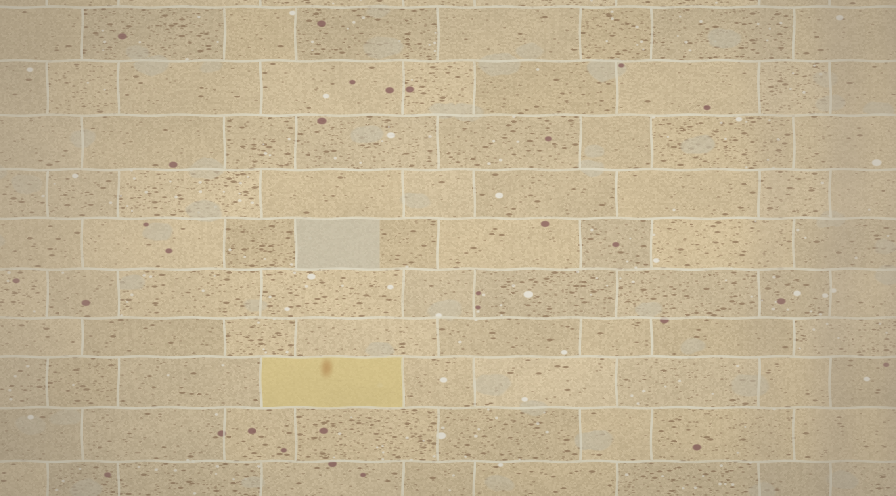
Reproduce this texture procedurally as a WebGL 1 fragment shader.

```glsl
precision highp float;
// Weathered sandstone ashlar wall: long and short blocks, pale joints, pits, pebbles and mortar repairs.
uniform vec2 u_resolution;

// One unit is the length of a short block.
const vec2 WALL_SIZE = vec2(12.59, 7.02);
const float JOINT_HALF_WIDTH = 0.017;

const vec3 SANDSTONE = vec3(0.795, 0.728, 0.598);
const vec3 YELLOW_STONE = vec3(0.805, 0.735, 0.525);
const vec3 REPAIR = vec3(0.775, 0.743, 0.655);
const vec3 JOINT = vec3(0.865, 0.845, 0.765);
const vec3 PIT = vec3(0.50, 0.39, 0.29);
const vec3 RUST = vec3(0.66, 0.47, 0.27);
const vec3 WHITE_PEBBLE = vec3(0.90, 0.89, 0.85);
const vec3 PLUM_PEBBLE = vec3(0.55, 0.40, 0.38);
const vec3 GREY_STAIN = vec3(0.68, 0.625, 0.555);

float hash(vec2 p) {
  return fract(sin(dot(p, vec2(127.1, 311.7))) * 43758.55);
}

// Cellular noise: distance to the nearest seed, and that seed's random value.
vec2 cells(vec2 p) {
  vec2 base = floor(p);
  vec2 nearest = vec2(9.0, 0.0);
  for (int j = -1; j <= 1; j++) {
    for (int i = -1; i <= 1; i++) {
      vec2 cell = base + vec2(float(i), float(j));
      vec2 seed = cell + 0.15 + 0.7 * vec2(hash(cell), hash(cell + 41.3));
      float d = length(p - seed);
      if (d < nearest.x) nearest = vec2(d, hash(cell + 17.9));
    }
  }
  return nearest;
}

// Smooth cloudiness from layered, bent sines, about -1 to 1.
float clouds(vec2 p) {
  float sum = 0.0;
  float weight = 0.5;
  for (int i = 0; i < 4; i++) {
    sum += weight * sin(p.x + 1.7 * sin(p.y)) * cos(p.y + 1.3 * sin(p.x * 0.8));
    p = mat2(1.5, 1.1, -1.1, 1.5) * p + 2.3;
    weight *= 0.55;
  }
  return sum;
}

// Spots in the cells whose random value lies in the top share.
float spots(vec2 noise, float share, float radius, float soft) {
  float size = radius * (0.6 + 0.6 * fract(noise.y * 57.0));
  return step(1.0 - share, noise.y) * (1.0 - smoothstep(size - soft, size + soft, noise.x));
}

// Uneven courses: course number and distance to the nearest bed joint.
vec2 course(float y) {
  vec4 low = vec4(0.49, 1.25, 1.97, 2.52);
  vec4 mid = vec4(3.21, 3.93, 4.62, 5.39);
  vec2 top = vec2(6.16, 6.92);
  float number = dot(step(low, vec4(y)) + step(mid, vec4(y)), vec4(1.0))
               + dot(step(top, vec2(y)), vec2(1.0));
  vec4 d = min(abs(y - low), abs(y - mid));
  vec2 e = min(min(d.xy, d.zw), abs(y - top));
  return vec2(number, min(e.x, e.y));
}

// Three blocks per five units, alternating by course: block number and joint distance.
vec2 block(float x, float odd) {
  float shifted = x - mix(0.665, 1.155, odd);
  float t = mod(shifted, 5.0);
  vec2 cuts = vec2(mix(1.0, 2.0, odd), 3.0);
  vec2 inner = abs(t - cuts);
  float number = floor(shifted / 5.0) * 3.0 + dot(step(cuts, vec2(t)), vec2(1.0));
  return vec2(number, min(min(t, 5.0 - t), min(inner.x, inner.y)));
}

float isBlock(vec2 id, vec2 wanted) {
  return 1.0 - step(0.5, length(id - wanted));
}

void main() {
  vec2 uv = gl_FragCoord.xy / u_resolution;
  vec2 p = uv * WALL_SIZE;
  float pixel = WALL_SIZE.x / u_resolution.x;

  // Layout, with slightly uneven joint lines
  vec2 wobble = 0.008 * sin(p.yx * 7.0 + 3.0 * sin(p * 2.3));
  vec2 bed = course(p.y + wobble.y);
  vec2 stone = block(p.x + wobble.x, mod(bed.x, 2.0));
  vec2 id = vec2(stone.x, bed.x);
  float edge = min(bed.y, stone.y);
  float yellow = isBlock(id, vec2(2.0, 2.0));
  float coarse = smoothstep(0.25, 1.0, hash(id + 5.7)) * (1.0 - yellow);

  // Stone body: tone of each block, clouding and fine grain
  float cloud = clouds(p * vec2(1.6, 2.4));
  float grain = cells(p * vec2(34.0, 40.0)).y - 0.5;
  vec3 color = mix(SANDSTONE, YELLOW_STONE, yellow);
  color *= 1.0 + 0.07 * (hash(id) - 0.5) + 0.025 * cloud;
  color += vec3(0.0, -0.006, -0.018) * (hash(id + 9.1) - 0.3);
  color += grain * mix(0.065, 0.025, yellow);
  float rustSpot = length((p - vec2(4.59, 1.82)) * vec2(1.0, 0.65));
  color = mix(color, RUST, 0.5 * yellow * (1.0 - smoothstep(0.02, 0.13, rustSpot + 0.03 * cloud)));

  // Flat pits, finer specks and pebbles
  float cluster = coarse * (0.65 + 0.6 * cloud);
  float pits = spots(cells(p * vec2(8.0, 21.0)), 0.03 + 0.20 * cluster, 0.30, 0.15);
  float specks = spots(cells(p * vec2(17.0, 33.0) + 7.0), 0.05 + 0.24 * cluster, 0.34, 0.22);
  float cover = 1.0 - 0.9 * yellow;
  color = mix(color, PIT, cover * max(0.60 * pits, 0.38 * specks));
  float chips = spots(cells(p * vec2(12.0, 15.0) + 31.0), 0.06 * coarse, 0.25, 0.15);
  color = mix(color, WHITE_PEBBLE, 0.65 * chips);

  // Smooth mortar repairs, rounded and one squared
  vec2 warped = p + 0.06 * vec2(clouds(p * 4.0), clouds(p.yx * 4.0 + 8.0));
  float repair = spots(cells(warped * vec2(1.25, 2.1) + 3.0), 0.21, 0.29, 0.035);
  float squared = isBlock(id, vec2(2.0, 5.0)) * (1.0 - smoothstep(5.32, 5.35, p.x));
  repair = max(repair * (0.55 + 0.25 * cloud) * cover, 0.88 * squared);
  color = mix(color, REPAIR + 0.025 * grain, repair);

  // Larger pebbles, white or plum
  vec2 pebbleCell = cells(p * vec2(3.6, 5.0) + 13.0);
  float pebble = spots(pebbleCell, 0.035, 0.20, 0.06) * cover * (1.0 - squared);
  vec3 pebbleColor = mix(WHITE_PEBBLE, PLUM_PEBBLE, step(0.63, fract(pebbleCell.y * 331.0)));
  color = mix(color, pebbleColor, 0.85 * pebble);

  // Pale joints, worn in places
  float wear = 0.78 + 0.25 * clouds(p * 3.1 + 5.0);
  float joint = 1.0 - smoothstep(JOINT_HALF_WIDTH - 0.5 * pixel, JOINT_HALF_WIDTH + 0.6 * pixel, edge);
  color = mix(color, JOINT, joint * clamp(wear, 0.45, 0.95));

  // Grey weathering on the sides and streaks on the right
  float sides = smoothstep(0.25, 0.55, abs(uv.x - 0.52));
  float streaks = smoothstep(0.78, 0.90, uv.x) * (0.5 + 0.5 * sin(p.x * 6.0 + 0.5 * sin(p.y)));
  color = mix(color, GREY_STAIN, 0.30 * sides + 0.18 * streaks);
  vec2 fromCentre = uv - vec2(0.52, 0.55);
  color *= 1.02 - 0.28 * dot(fromCentre, fromCentre);

  gl_FragColor = vec4(clamp(color, 0.0, 1.0), 1.0);
}
```
